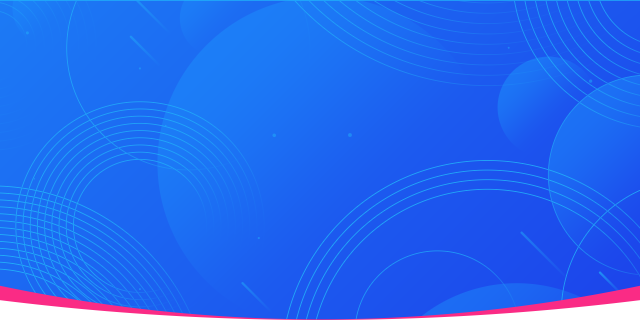
Reproduce this background procedurally as a WebGL 2 fragment shader.

```glsl
#version 300 es
precision highp float;
// Blue diagonal gradient with soft discs, fading concentric rings, streaks and dots,
// closed at the bottom by a curved pink band over white.
// Every shape is a distance function, in units of the canvas height.

#define DEEP vec3(0.11, 0.26, 0.92)
#define BRIGHT vec3(0.11, 0.48, 0.96)
#define GLOW vec3(0.11, 0.54, 0.98)
#define CYAN vec3(0.13, 0.72, 0.98)
#define PINK vec3(0.98, 0.17, 0.52)
#define LINE_WIDTH 0.0026
#define RING_LIGHT vec2(-0.85, 0.53)
#define DISC_LIGHT vec2(-0.707, 0.707)
#define DOT_CELL 0.33

uniform vec2 u_resolution;
out vec4 outColor;

float pixel;    // size of one pixel in canvas heights

// Smooth coverage of a signed distance, negative inside
float cover(float d) {
    return clamp(0.5 - d / pixel, 0.0, 1.0);
}

vec2 hash2(vec2 cell) {
    vec2 q = vec2(dot(cell, vec2(127.1, 311.7)), dot(cell, vec2(269.5, 183.3)));
    return fract(sin(q) * 43758.5453);
}

// Concentric outlines from the outer radius inward, fading away from the light
float rings(vec2 p, vec2 center, float radius, float gap, float count) {
    vec2 v = p - center;
    float r = length(v);
    float index = clamp(round((radius - r) / gap), 0.0, count - 1.0);
    float d = abs(r - radius + index * gap);
    float fade = smoothstep(-1.0, 0.3, dot(v, RING_LIGHT) / max(r, 0.001));
    return cover(d - 0.5 * LINE_WIDTH) * fade;
}

float ring(vec2 p, vec2 center, float radius) {
    return rings(p, center, radius, 1.0, 1.0);
}

// Filled disc, strongest on its upper left side
float disc(vec2 p, vec2 center, float radius) {
    vec2 v = p - center;
    float fade = smoothstep(-0.4, 1.0, dot(v, DISC_LIGHT) / radius);
    return cover(length(v) - radius) * fade;
}

// Falling diagonal line that fades along its length
float streak(vec2 p, vec2 start, float len) {
    vec2 v = p - start;
    float along = dot(v, vec2(0.707, -0.707));
    float d = length(v - clamp(along, 0.0, len) * vec2(0.707, -0.707));
    return cover(d - 0.0035) * (1.0 - clamp(along / len, 0.0, 1.0));
}

// One small dot at a random place in each cell, some cells left empty
float dots(vec2 p) {
    vec2 cell = floor(p / DOT_CELL);
    vec2 h = hash2(cell);
    vec2 center = (cell + 0.15 + 0.7 * h) * DOT_CELL;
    float size = mix(0.002, 0.006, fract(h.x * 17.0));
    return cover(length(p - center) - size) * step(0.35, fract(h.y * 29.0));
}

void main() {
    vec2 p = gl_FragCoord.xy / u_resolution.y;
    pixel = 1.0 / u_resolution.y;
    float side = 2.0 * gl_FragCoord.x / u_resolution.x - 1.0;

    // Diagonal background
    vec3 color = mix(BRIGHT, DEEP, clamp((p.x + 1.0 - p.y) / 3.0, 0.0, 1.0));

    // Soft discs
    color = mix(color, GLOW, 0.6 * disc(p, vec2(1.013, 0.49), 0.521));
    color = mix(color, GLOW, 0.6 * disc(p, vec2(1.714, 0.664), 0.159));
    color = mix(color, GLOW, 0.55 * disc(p, vec2(2.026, 0.453), 0.3125));
    color = mix(color, GLOW, 0.5 * disc(p, vec2(1.615, -0.367), 0.482));
    color = mix(color, GLOW, 0.6 * disc(p, vec2(0.156, 0.974), 0.117));
    color = mix(color, GLOW, 0.5 * disc(p, vec2(0.682, 0.943), 0.12));

    // Ring groups
    float lines = 0.75 * rings(p, vec2(0.4375, 0.294), 0.388, 0.0225, 9.0);
    lines = max(lines, 0.9 * rings(p, vec2(-0.026, -0.263), 0.682, 0.0216, 13.0));
    lines = max(lines, 0.7 * rings(p, vec2(1.523, 1.547), 0.8146, 0.0323, 9.0));
    lines = max(lines, 0.75 * rings(p, vec2(2.083, 1.078), 0.482, 0.0323, 9.0));
    lines = max(lines, 0.85 * rings(p, vec2(1.523, -0.146), 0.6445, 0.03, 4.0));
    lines = max(lines, 0.4 * rings(p, vec2(-0.026, 0.857), 0.326, 0.027, 9.0));

    // Single rings
    lines = max(lines, 0.7 * ring(p, vec2(1.367, -0.042), 0.258));
    lines = max(lines, 0.8 * ring(p, vec2(2.174, 0.023), 0.42));
    lines = max(lines, 0.7 * ring(p, vec2(0.5885, 0.849), 0.38));
    lines = max(lines, 0.6 * ring(p, vec2(2.026, 0.453), 0.3125));

    // Streaks and dots
    float marks = streak(p, vec2(1.63, 0.273), 0.21);
    marks = max(marks, streak(p, vec2(0.409, 0.885), 0.13));
    marks = max(marks, streak(p, vec2(0.427, 1.0), 0.15));
    marks = max(marks, streak(p, vec2(0.758, 0.115), 0.13));
    marks = max(marks, 1.4 * streak(p, vec2(1.875, 0.148), 0.1));
    lines = max(lines, 0.45 * max(marks, dots(p)));
    lines = max(lines, 0.7 * cover(0.997 - p.y));
    color = mix(color, CYAN, lines);

    // Curved band along the bottom
    color = mix(color, PINK, cover(p.y - 0.002 - 0.105 * side * side));
    color = mix(color, vec3(1.0), cover(p.y - 0.062 * side * side));
    outColor = vec4(color, 1.0);
}
```
